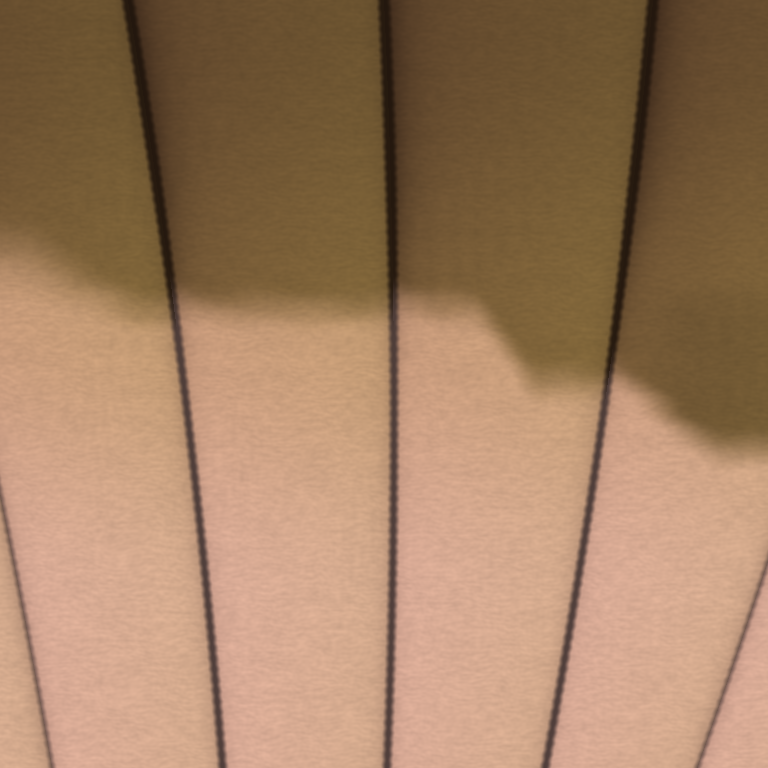
A three.js fragment shader for this texture:

```glsl
// Draws fanned fabric panels joined by dark seams, with a soft shadow over the upper part.
varying vec2 vUv;

const vec3 LIT_LOW = vec3(0.85, 0.68, 0.58);
const vec3 LIT_HIGH = vec3(0.78, 0.615, 0.47);
const vec3 SHADE_LOW = vec3(0.49, 0.38, 0.225);
const vec3 SHADE_HIGH = vec3(0.405, 0.305, 0.185);
const vec3 SEAM_LIT = vec3(0.28, 0.22, 0.21);
const vec3 SEAM_SHADE = vec3(0.13, 0.085, 0.05);

const float SEAM_CENTER = 0.504;
const float SEAM_SPACING = 0.21;
const float SEAM_BOW = 0.011;
const float SEAM_HALF_WIDTH = 0.0047;
const float SEAM_SOFTNESS = 0.0042;
const float STITCHES = 72.0;
const float SHADOW_LEVEL = 0.595;
const float SHADOW_SOFTNESS = 0.034;
const float WEAVE_CONTRAST = 0.055;

vec2 hashGradient(vec2 cell) {
  float h = fract(sin(dot(cell, vec2(127.1, 311.7))) * 43758.5);
  return vec2(cos(h * 6.2832), sin(h * 6.2832));
}

float gradientNoise(vec2 p) {
  vec2 i = floor(p);
  vec2 f = fract(p);
  vec2 s = f * f * f * (f * (f * 6.0 - 15.0) + 10.0);
  float a = dot(hashGradient(i), f);
  float b = dot(hashGradient(i + vec2(1.0, 0.0)), f - vec2(1.0, 0.0));
  float c = dot(hashGradient(i + vec2(0.0, 1.0)), f - vec2(0.0, 1.0));
  float d = dot(hashGradient(i + 1.0), f - 1.0);
  return mix(mix(a, b, s.x), mix(c, d, s.x), s.y);
}

// Seams spread upward from below, each with a slight bow.
float seamX(float k, float y) {
  float base = SEAM_CENTER + SEAM_SPACING * k - 0.004 * k * k;
  float lean = -0.004 + 0.132 * k + 0.0125 * k * k;
  return base + lean * y + SEAM_BOW * 4.0 * y * (1.0 - y);
}

// Height of the shadow's lower edge, stepping down to the right.
float shadowEdge(float x) {
  return SHADOW_LEVEL + 0.07 * (1.0 - smoothstep(0.0, 0.2, x))
    - 0.095 * smoothstep(0.61, 0.71, x)
    - 0.085 * smoothstep(0.79, 0.95, x);
}

void main() {
  vec2 p = vUv;

  // Neighbouring seams, their dark lines and the creases beside them.
  float left = -1.0;
  float right = 2.0;
  float seam = 0.0;
  float crease = 0.0;
  float high = smoothstep(0.45, 0.85, p.y);
  float stitch = 0.0005 * sin(p.y * STITCHES * 6.2832);
  for (int i = -3; i <= 3; i++) {
    float k = float(i);
    float x = seamX(k, p.y);
    float d = p.x - x;
    if (d > 0.0) left = max(left, x);
    else right = min(right, x);
    float outer = smoothstep(1.0, 2.0, abs(k));
    float w = SEAM_HALF_WIDTH * (1.0 - 0.4 * outer) + 0.0025 * high + stitch;
    float line = 1.0 - smoothstep(w - SEAM_SOFTNESS, w + SEAM_SOFTNESS, abs(d));
    seam = max(seam, line * (1.0 - 0.35 * outer));
    float reach = d > 0.0 ? mix(0.009, 0.026, high) : 0.012;
    float depth = d > 0.0 ? mix(0.16, 0.48, high) : 0.2;
    crease = max(crease, depth * exp(-abs(d) / reach));
  }
  float across = clamp((p.x - left) / (right - left), 0.0, 1.0);

  // Shadow edge, ruffled and lifted where each panel tucks into its seam.
  float ruffle = 0.012 * gradientNoise(p * vec2(14.0, 30.0));
  float edge = shadowEdge(p.x) + 0.022 * exp(-across * 10.0) + ruffle;
  float softness = SHADOW_SOFTNESS + 0.035 * (1.0 - smoothstep(0.0, 0.2, p.x));
  float shadow = smoothstep(edge - softness, edge + softness, p.y);

  // Cloth tones, pinker at the left of a panel and yellower at its right.
  vec3 lit = mix(LIT_LOW, LIT_HIGH, smoothstep(0.22, 0.62, p.y));
  vec3 shade = mix(SHADE_LOW, SHADE_HIGH, smoothstep(0.55, 1.0, p.y));
  lit += mix(vec3(0.008, -0.008, 0.014), vec3(-0.015, -0.008, -0.03), across);
  shade += mix(vec3(-0.02, -0.025, -0.008), vec3(0.025, 0.03, 0.005), across);
  vec3 color = mix(lit, shade, shadow);

  // A fainter second shadow darkens the lower right fold.
  float fold = smoothstep(0.79, 0.92, p.x) * (1.0 - smoothstep(0.58, 0.65, p.y));
  color *= 1.0 - 0.1 * fold * shadow;

  // Short horizontal fibres over a broader mottling.
  vec2 q = p + 0.006 * gradientNoise(p * 18.0);
  float weave = gradientNoise(q * vec2(65.0, 190.0));
  weave += 0.6 * gradientNoise(q * vec2(160.0, 230.0) + 17.0);
  weave += 0.5 * gradientNoise(q * vec2(16.0, 48.0) + 5.0);
  color *= 1.0 + WEAVE_CONTRAST * weave;

  // Creases and seam lines.
  color *= 1.0 - crease * vec3(0.9, 1.0, 0.95);
  vec3 seamColor = mix(SEAM_LIT, SEAM_SHADE, shadow);
  color = mix(color, seamColor, seam * 0.92);

  gl_FragColor = vec4(clamp(color, 0.0, 1.0), 1.0);
}
```
